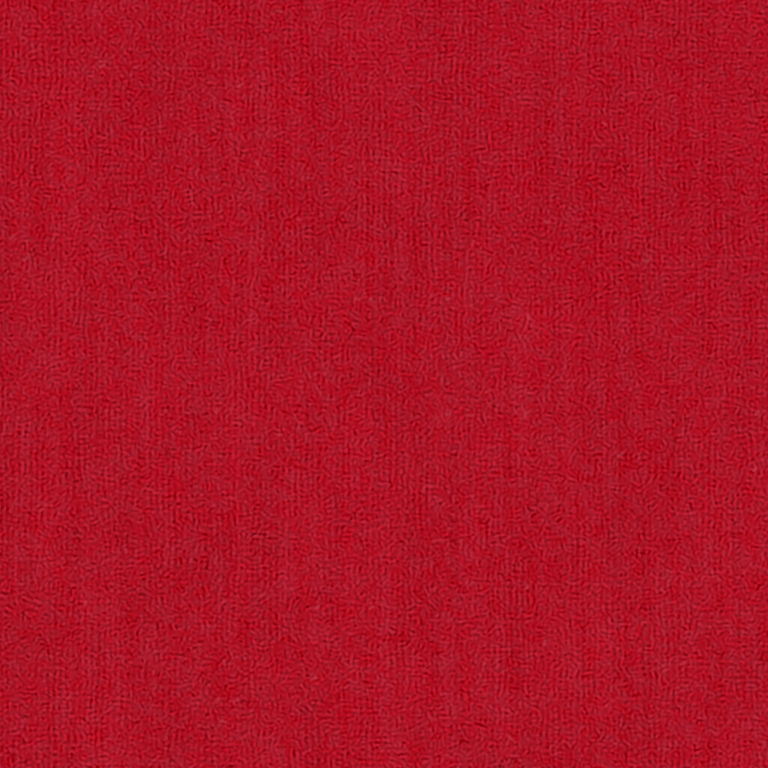
Write a Shadertoy shader that draws this texture.

```glsl
const vec3 BASE_RED = vec3(0.673, 0.079, 0.148);
const vec3 RELIEF_TINT = vec3(0.043, 0.019, 0.025);  // change per unit of pile height
const vec3 FADE_TINT = vec3(-0.006, 0.018, 0.018);   // change per unit of dye fading
const vec3 PALE_FIBRE = vec3(0.76, 0.30, 0.36);
const float TAU = 6.28319;
const float CELLS = 96.0;           // kernel cells across the canvas
const float LOOPS_PER_CELL = 1.42;  // yarn loops across one cell
const float LOOP_VARIETY = 0.30;    // spread of loop widths
const float KERNEL_FALLOFF = 4.5;
const int KERNELS = 3;
const float AXIS_PULL = 0.10;       // turns loops towards the weave axes
const float PILE_GAIN = 1.25;
const float COLUMN_COUNT = 128.0;
const float COLUMN_DEPTH = 0.50;
const float ROW_DEPTH = 0.20;
const float STREAK_DEPTH = 0.32;
const float PATCH_DEPTH = 0.22;
const float GRAIN_DEPTH = 0.40;
const float PIT_DEPTH = 1.4;
const float FIBRE_CELLS = 40.0;
const float FIBRE_CHANCE = 0.02;

float hash(vec2 p) {
    return fract(sin(dot(p, vec2(127.1, 311.7))) * 43758.5453);
}

float noise(vec2 p) {
    vec2 i = floor(p);
    vec2 f = fract(p);
    f = f * f * (3.0 - 2.0 * f);
    float low = mix(hash(i), hash(i + vec2(1.0, 0.0)), f.x);
    float high = mix(hash(i + vec2(0.0, 1.0)), hash(i + 1.0), f.x);
    return mix(low, high, f.y);
}

float signedNoise(vec2 p) {
    return 2.0 * noise(p) - 1.0;
}

// Winding loops: short waves scattered with random place, turn, width and phase
float loopPile(vec2 p) {
    vec2 cell = floor(p);
    float sum = 0.0;
    for (int y = -1; y <= 1; y++)
    for (int x = -1; x <= 1; x++)
    for (int k = 0; k < KERNELS; k++) {
        vec2 id = cell + vec2(x, y);
        vec2 seed = id + 17.3 * float(k + 1);
        vec2 d = p - id - vec2(hash(seed), hash(seed + 5.7));
        float angle = 0.5 * TAU * hash(seed + 11.9);
        angle -= AXIS_PULL * sin(4.0 * angle);
        float loops = LOOPS_PER_CELL + LOOP_VARIETY * (hash(seed + 31.3) - 0.5);
        float wave = dot(d, vec2(cos(angle), sin(angle))) * loops;
        float phase = hash(seed + 23.1);
        sum += exp(-KERNEL_FALLOFF * dot(d, d)) * cos(TAU * (wave + phase));
    }
    return sum;
}

// Faint stitch columns and rows, fading in and out across the cloth
float stitchGrid(vec2 uv) {
    vec2 wobble = vec2(noise(uv * 30.0), noise(uv * 30.0 + 41.0));
    vec2 wave = cos(TAU * (uv * COLUMN_COUNT + 0.6 * wobble));
    float columns = COLUMN_DEPTH * noise(uv * vec2(40.0, 10.0) + 7.0);
    float rows = ROW_DEPTH * noise(uv * vec2(14.0, 24.0) + 19.0);
    return 2.0 * (columns * wave.x + rows * wave.y);
}

// Rare short pale fibres lying on the pile
float paleFibre(vec2 p) {
    vec2 id = floor(p);
    vec2 d = fract(p) - 0.3 - 0.4 * vec2(hash(id + 3.1), hash(id + 8.2));
    float angle = TAU * hash(id + 13.7);
    vec2 along = vec2(cos(angle), sin(angle));
    d -= along * clamp(dot(d, along), -0.10, 0.10);
    float present = step(1.0 - FIBRE_CHANCE, hash(id + 29.5));
    return present * smoothstep(0.13, 0.02, length(d));
}

void mainImage(out vec4 fragColor, in vec2 fragCoord) {
    vec2 uv = fragCoord / iResolution.y;

    // Height of the pile, with narrow vertical streaks and soft patches
    float height = PILE_GAIN * loopPile(uv * CELLS) + stitchGrid(uv);
    height += STREAK_DEPTH * signedNoise(uv * vec2(100.0, 7.0) + 3.0);
    height += PATCH_DEPTH * signedNoise(uv * 24.0 + 61.0);
    height += GRAIN_DEPTH * signedNoise(uv * 260.0);

    // Deep gaps between some loops
    float gap = smoothstep(0.70, 0.95, noise(uv * vec2(130.0, 115.0) + 83.0));
    height -= PIT_DEPTH * gap * smoothstep(0.4, -0.9, height);
    height = clamp(height, -3.6, 2.2);

    // Uneven dye
    float fade = 1.8 * signedNoise(uv * 125.0 + 37.0);
    fade += 0.45 * signedNoise(uv * vec2(64.0, 8.0) + 53.0);

    vec3 color = BASE_RED + RELIEF_TINT * height + FADE_TINT * fade;
    color = mix(color, PALE_FIBRE, 0.4 * paleFibre(uv * FIBRE_CELLS));
    fragColor = vec4(clamp(color, 0.0, 1.0), 1.0);
}
```
